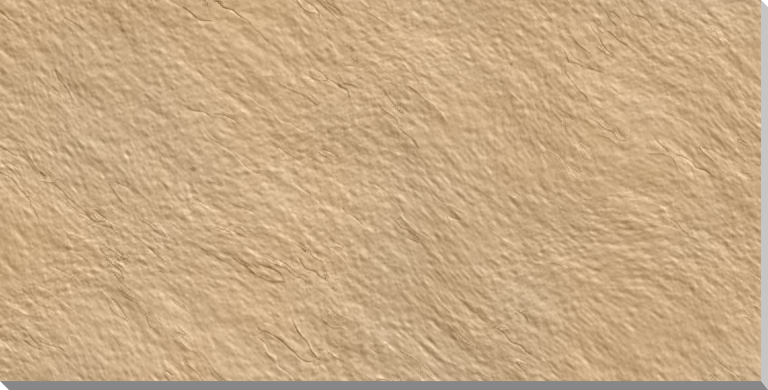
Reproduce this texture procedurally as a WebGL 2 fragment shader.

```glsl
#version 300 es
precision highp float;

uniform vec2 u_resolution;
out vec4 outColor;

#define STONE vec3(0.79, 0.67, 0.52)
#define SIDE_GREY vec3(0.78, 0.77, 0.77)
#define BASE_GREY vec3(0.53)
#define SIDE_WIDTH 0.018
#define BASE_HEIGHT 0.023
#define GRAIN_ANGLE 0.66
#define LAYER_DEPTH 0.0032
#define PIT_DEPTH 0.0016
#define PATCH_CONTRAST 0.09
#define CREASE_WIDTH 0.0026
#define CREASE_DEPTH 0.19
#define CREASE_SETS 8

float hash(vec2 p) {
    return fract(sin(dot(p, vec2(127.1, 311.7))) * 43758.5453);
}

float noise(vec2 p) {
    vec2 cell = floor(p), f = fract(p);
    f = f * f * (3.0 - 2.0 * f);
    float low = mix(hash(cell), hash(cell + vec2(1, 0)), f.x);
    float high = mix(hash(cell + vec2(0, 1)), hash(cell + vec2(1, 1)), f.x);
    return mix(low, high, f.y);
}

float fbm(vec2 p, int octaves) {
    float sum = 0.0, total = 0.0, amplitude = 0.5;
    for (int i = 0; i < octaves; i++) {
        sum += amplitude * noise(p);
        total += amplitude;
        amplitude *= 0.5;
        p = p * 2.03 + vec2(17.3, 9.1);
    }
    return sum / total;
}

// Coordinates along and across the cleavage, bent by a slow warp
vec2 cleavage(vec2 p) {
    vec2 warp = vec2(noise(p * 4.0), noise(p * 4.0 + 31.0)) - 0.5;
    p += 0.07 * warp;
    float c = cos(GRAIN_ANGLE), s = sin(GRAIN_ANGLE);
    return vec2(c * p.x - s * p.y, s * p.x + c * p.y);
}

// Height of the split surface: layers, sharp folds and fine pits
float relief(vec2 p) {
    vec2 q = cleavage(p);
    float layers = fbm(q * vec2(6.0, 15.0), 4);
    float folds = abs(fbm(q * vec2(5.0, 14.0) + 20.0, 4) - 0.5);
    float pits = fbm(q * vec2(56.0, 76.0) + 50.0, 2);
    return LAYER_DEPTH * (layers + folds) + PIT_DEPTH * pits;
}

// Short ragged cracks and bright lips, kept only where they follow the grain
float creases(vec2 p) {
    vec2 q = cleavage(p);
    q += 0.012 * (vec2(noise(p * 32.0), noise(p * 32.0 + 70.0)) - 0.5);
    vec2 across = vec2(sin(GRAIN_ANGLE), cos(GRAIN_ANGLE));
    float tone = 0.0;
    for (int i = 0; i < CREASE_SETS; i++) {
        float rank = float(i);
        float scale = 1.0 + 0.28 * rank;
        vec2 shift = vec2(13.7, 7.9) * (rank + 1.0);
        float field = fbm(q * vec2(1.5, 4.8) * scale + shift, 4) - 0.5;
        vec2 gradient = vec2(dFdx(field), dFdy(field)) * u_resolution.y;
        float slope = max(length(gradient), 1.5);
        float aligned = smoothstep(0.55, 0.9, abs(dot(gradient, across)) / slope);
        float d = field / slope / CREASE_WIDTH;
        float core = exp(-d * d);
        float flank = exp(-(d - 1.9) * (d - 1.9) * 0.6);
        float region = smoothstep(0.5, 0.8, noise(q * vec2(3.0, 6.0) * sqrt(scale) + shift * 2.0));
        float gaps = smoothstep(0.3, 0.65, noise(q * vec2(15.0, 24.0) + shift * 3.0));
        float polarity = i % 2 == 0 ? -1.0 : 0.6;
        tone += polarity * aligned * region * gaps * (core - 0.45 * flank) / sqrt(scale);
    }
    return CREASE_DEPTH * tone;
}

vec3 stoneFace(vec2 p) {
    // Slope towards the light gives the embossed shading
    float reach = 0.0034;
    vec2 lightStep = reach * normalize(vec2(0.45, 0.9));
    float shade = (relief(p - lightStep) - relief(p + lightStep)) / (2.0 * reach);
    float mottle = fbm(cleavage(p) * vec2(2.5, 4.5) + 80.0, 3) - 0.5;
    float speck = noise(p * 190.0) - 0.5;
    float tone = shade + creases(p) + PATCH_CONTRAST * mottle + 0.045 * speck;

    // Pale patches lose a little of the warm hue
    float pale = fbm(p * 3.0 + 120.0, 3) - 0.5;
    return STONE + tone + pale * vec3(0.01, 0.03, 0.07);
}

void main() {
    vec2 p = gl_FragCoord.xy / u_resolution.y;
    float width = u_resolution.x / u_resolution.y;
    float soft = 0.7 / u_resolution.y;
    float fromRight = width - p.x;

    // Slab edges meet in a mitre at the lower right
    float mitre = p.y - fromRight * BASE_HEIGHT / SIDE_WIDTH;
    vec3 edge = mix(BASE_GREY, SIDE_GREY, smoothstep(-soft, soft, mitre));

    // White bevels at the free ends of both edges
    float topCut = p.y - 1.0 + SIDE_WIDTH - fromRight;
    float leftCut = BASE_HEIGHT - p.y - p.x;
    edge = mix(edge, vec3(1.0), smoothstep(-soft, soft, max(topCut, leftCut)));

    float inside = min(fromRight - SIDE_WIDTH, p.y - BASE_HEIGHT);
    vec3 color = mix(edge, stoneFace(p), smoothstep(-soft, soft, inside));
    outColor = vec4(clamp(color, 0.0, 1.0), 1.0);
}
```
